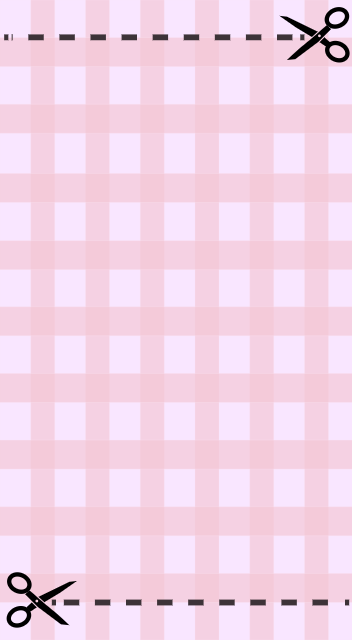
Reproduce this pattern procedurally as a Shadertoy shader.

```glsl
// Pink gingham sheet with a dashed cutting line and open scissors near each end.
// Two translucent band layers make the checks; the scissors are polygon and
// ellipse distances, and the lower set is the upper one mirrored left to right.

const float SHEET_HEIGHT = 768.0; // design units per canvas height, y pointing down

float cover(float d)
{
    return clamp(0.5 - d * iResolution.y / SHEET_HEIGHT, 0.0, 1.0);
}

float box(vec2 p, vec2 halfSize)
{
    vec2 d = abs(p) - halfSize;
    return max(d.x, d.y);
}

// Signed distance to a closed seven-point outline
float outline(vec2 p, vec2 v[7])
{
    float nearest = 1e6, side = 1.0;
    for (int i = 0, j = 6; i < 7; j = i, i++)
    {
        vec2 e = v[j] - v[i], w = p - v[i];
        vec2 b = w - e * clamp(dot(w, e) / dot(e, e), 0.0, 1.0);
        nearest = min(nearest, dot(b, b));
        bvec3 c = bvec3(p.y >= v[i].y, p.y < v[j].y, e.x * w.y > e.y * w.x);
        if (all(c) || all(not(c))) side = -side;
    }
    return side * sqrt(nearest);
}

// Finger ring, stretched along a tilted axis
float ring(vec2 p, float tilt)
{
    float c = cos(tilt), s = sin(tilt);
    p = mat2(c, -s, s, c) * p;
    vec2 r = vec2(12.6, 9.8);
    float k = length(p / r);
    float d = k * (k - 1.0) / max(length(p / (r * r)), 1e-4);
    return abs(d) - 2.6;
}

// Scissors centred on the pivot, blades to the left
float scissors(vec2 p)
{
    float back = outline(p, vec2[7](vec2(-48, -24), vec2(-39, -23), vec2(-1, -4.5),
        vec2(13, 8), vec2(8, 13), vec2(-8, 2), vec2(-28, -10)));
    float front = outline(p, vec2[7](vec2(-39, 29), vec2(-29, 28), vec2(-1, 7),
        vec2(14, -8), vec2(9, -13), vec2(-8, 2), vec2(-25, 16)));
    back = max(back, 1.2 - front); // light gap where the blades cross
    float d = min(front, back);
    d = min(d, ring(p - vec2(21, -21.5), -0.45));
    d = min(d, ring(p - vec2(21.5, 19), 0.45));
    return max(d, 1.6 - length(p)); // pivot hole
}

// Dashes between two short end caps
float cuttingLine(vec2 p, float start)
{
    float x = mod(p.x - 43.25 + 18.65, 37.3) - 18.65;
    float dashes = max(abs(x) - 9.25, max(start + 9.0 - p.x, p.x - 355.0));
    float caps = min(abs(p.x - start - 2.5), abs(p.x - 362.8)) - 2.5;
    return max(min(dashes, caps), abs(p.y - 44.8) - 3.5);
}

// Translucent pink band with a faint pale seam along its edges
vec3 layBand(vec3 base, float d)
{
    vec3 col = mix(base, vec3(0.955, 0.775, 0.83), 0.65 * cover(d));
    return mix(col, vec3(0.98, 0.90, 0.96), 0.3 * cover(abs(d) - 0.5));
}

vec3 gingham(vec2 p)
{
    float column = abs(mod(p.x - 51.3 + 32.85, 65.7) - 32.85) - 14.4;

    // The top rows sit slightly higher, the fourth slightly lower
    float row = floor((p.y - 25.5) / 80.0);
    float centre = 65.5 + 80.0 * row;
    if (row < 2.0) centre -= 3.0;
    if (row == 3.0) centre += 0.7;

    vec3 col = layBand(vec3(0.976, 0.90, 1.0), column);
    return layBand(col, abs(p.y - centre) - 17.4);
}

void mainImage(out vec4 fragColor, in vec2 fragCoord)
{
    vec2 p = fragCoord / iResolution.y * SHEET_HEIGHT;
    p.y = SHEET_HEIGHT - p.y;
    vec3 col = gingham(p);

    // Fold the lower end onto the upper one
    bool lower = p.y > 0.5 * SHEET_HEIGHT;
    vec2 q = lower ? vec2(427.5 - p.x, p.y - 678.2) : p;
    col = mix(col, vec3(0.24, 0.20, 0.22), cover(cuttingLine(q, lower ? 8.5 : 5.0)));
    col = mix(col, vec3(0.0), cover(scissors(q - vec2(383.3, 43.0))));

    fragColor = vec4(col, 1.0);
}
```
